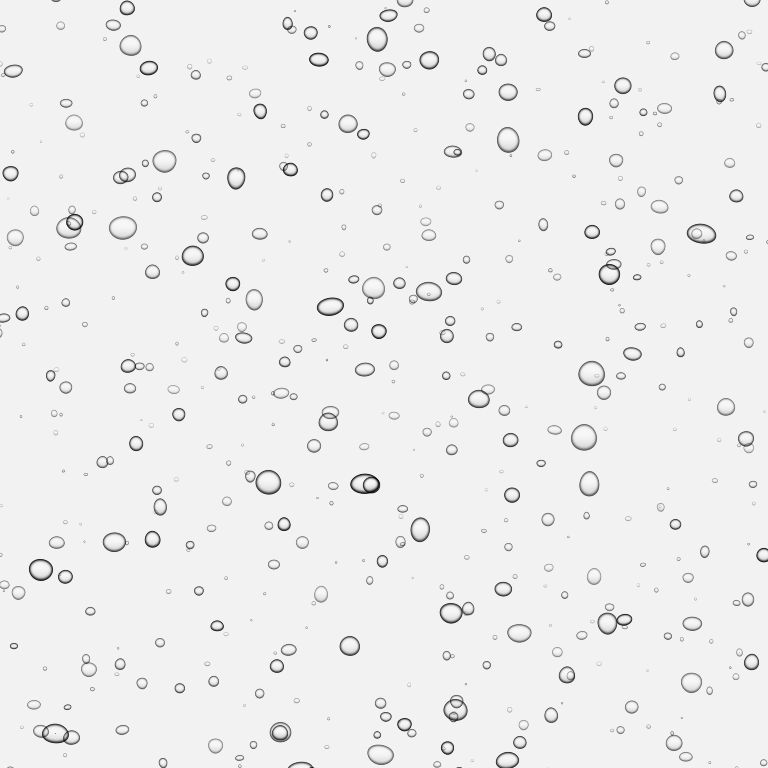
A WebGL 2 fragment shader for this texture:

```glsl
#version 300 es
precision highp float;
// Clear bubbles of many sizes scattered over a pale grey ground.
// Four jittered grids place them; each one is a slightly egg-shaped ellipse
// with a crisp dark rim, and its shade multiplies whatever lies beneath.

uniform vec2 u_resolution;
out vec4 fragColor;

vec3 hash3(vec2 p) {
    vec3 q = vec3(dot(p, vec2(127.1, 311.7)),
                  dot(p, vec2(269.5, 183.3)),
                  dot(p, vec2(419.2, 371.9)));
    return fract(sin(q) * 43758.5453);
}

// Approximate signed distance to an axis-aligned ellipse
float ellipseDistance(vec2 p, vec2 radii) {
    float k = length(p / radii);
    return k * (k - 1.0) / max(length(p / (radii * radii)), 1e-4);
}

// Transmitted light of one bubble, 1.0 outside it
float bubble(vec2 p, float radius, vec3 form, float strength, float pixel) {
    // Tilt a little, stretch wide or tall, then skew into an egg
    float tilt = (form.x - 0.5) * 0.4;
    vec2 q = mat2(cos(tilt), sin(tilt), -sin(tilt), cos(tilt)) * p;
    float bias = form.y * 2.0 - 0.9;
    float stretch = 1.02 + 0.19 * bias * abs(bias);
    q.x *= 1.0 + (form.z - 0.5) * 0.24 * clamp(q.y / radius, -1.5, 1.5);
    float d = ellipseDistance(q, radius * vec2(stretch, 1.0 / stretch));

    // Dark rim with a soft inner shoulder, heavier for strong bubbles
    float height = clamp(p.y / radius, -1.0, 1.0);
    float rimWidth = (0.0011 + 0.1 * radius) * (0.5 + 0.6 * strength)
                   * (0.9 + 0.35 * height * height - 0.2 * height);
    float depth = max(-d, 0.0) / rimWidth;
    float rim = strength * (0.8 * exp(-depth * depth) + 0.2 * exp(-depth));

    // Clear body, greyer toward the bottom
    float body = 1.02 - 0.11 * smoothstep(0.3, -1.0, height);
    float cover = smoothstep(0.6 * pixel, -0.6 * pixel, d);
    return mix(1.0, body * (1.0 - rim), cover);
}

// One grid of bubbles; each cell holds at most one
float bubbleLayer(vec2 uv, float cells, float share, vec2 radiusRange,
                  vec2 strengthRange, float seed, float pixel) {
    vec2 home = floor(uv * cells);
    float light = 1.0;
    for (int y = -1; y <= 1; y++) {
        for (int x = -1; x <= 1; x++) {
            vec2 cell = home + vec2(x, y);
            vec3 place = hash3(cell + seed);
            vec3 form = hash3(cell + seed + 57.3);
            vec3 look = hash3(cell + seed + 113.9);
            if (place.z > share) continue;
            vec2 p = uv - (cell + place.xy) / cells;
            float radius = mix(radiusRange.x, radiusRange.y, look.x);
            float strength = mix(strengthRange.x, strengthRange.y, look.y);
            light *= bubble(p, radius, form, strength, pixel);
        }
    }
    return light;
}

void main() {
    float pixel = 1.0 / u_resolution.y;
    vec2 uv = gl_FragCoord.xy * pixel;

    // Large, medium, small and tiny bubbles
    float light = 0.95;
    light *= bubbleLayer(uv, 8.0, 0.58, vec2(0.0115, 0.0172), vec2(0.55, 1.0), 3.7, pixel);
    light *= bubbleLayer(uv, 13.0, 0.55, vec2(0.0075, 0.0112), vec2(0.45, 1.0), 21.4, pixel);
    light *= bubbleLayer(uv, 16.0, 0.58, vec2(0.0042, 0.0075), vec2(0.4, 0.85), 45.1, pixel);
    light *= bubbleLayer(uv, 20.0, 0.55, vec2(0.0012, 0.0038), vec2(0.2, 0.55), 78.6, pixel);

    fragColor = vec4(vec3(min(light, 0.97)), 1.0);
}
```
